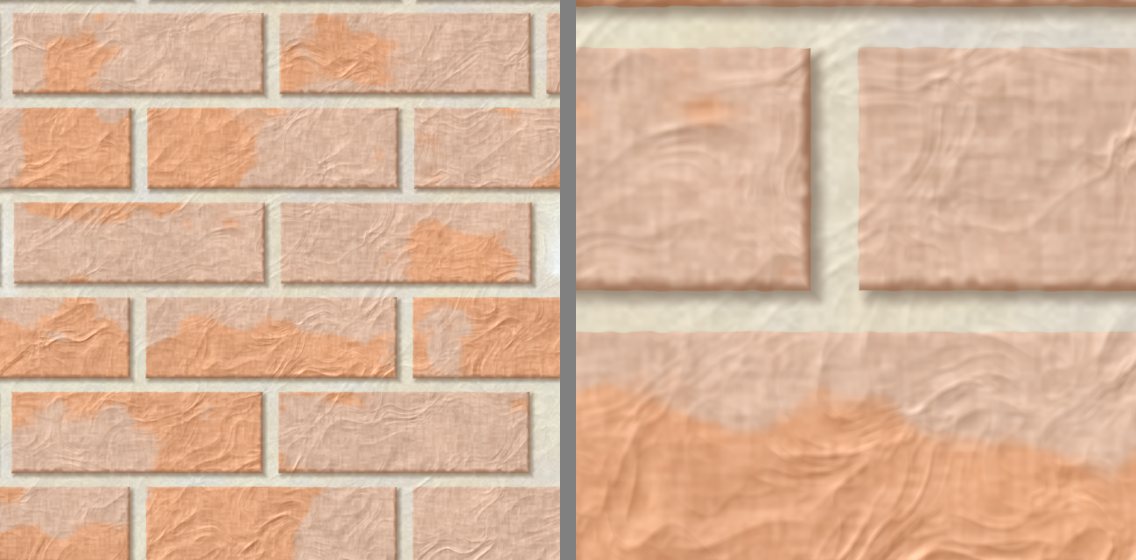
Left, the full canvas; right, a detail of the centre.
Give the GLSL for this texture, as a WebGL 1 fragment shader.

```glsl
precision highp float;
uniform vec2 u_resolution;

#define PITCH vec2(0.4766, 0.1692)
#define BRICK vec2(0.448, 0.1445)
#define ORIGIN vec2(0.0091, 0.0111)
#define ROW_JITTER 0.005
#define SHADOW_OFFSET 0.005
#define BEVEL 0.0095
#define RELIEF 0.42
#define CLAY vec3(0.885, 0.650, 0.495)
#define FILM vec3(0.855, 0.715, 0.625)
#define MORTAR vec3(0.890, 0.872, 0.805)
#define SHADE vec3(0.56, 0.50, 0.43)
#define EDGE vec3(0.56, 0.38, 0.27)

float hash(vec2 p) {
  return fract(sin(dot(p, vec2(127.1, 311.7))) * 43758.5453);
}

float noise(vec2 p) {
  vec2 i = floor(p), f = fract(p);
  f = f * f * f * (f * (f * 6.0 - 15.0) + 10.0);
  return mix(mix(hash(i), hash(i + vec2(1.0, 0.0)), f.x),
             mix(hash(i + vec2(0.0, 1.0)), hash(i + 1.0), f.x), f.y);
}

float fbm(vec2 p) {
  float sum = 0.0, amp = 0.5;
  for (int i = 0; i < 5; i++) {
    sum += amp * noise(p);
    p = mat2(1.6, 1.2, -1.2, 1.6) * p + 3.7;
    amp *= 0.5;
  }
  return sum;
}

// Creased surface: warped ridges, stretched along a diagonal
float wrinkles(vec2 p) {
  vec2 q = mat2(0.8, -0.6, 0.6, 0.8) * p * vec2(22.0, 28.0);
  q += 1.8 * vec2(noise(q * 0.7), noise(q * 0.7 + 9.3));
  float sum = 0.0, amp = 0.6;
  for (int i = 0; i < 3; i++) {
    sum += amp * (1.0 - abs(2.0 * noise(q) - 1.0));
    q = mat2(1.5, 1.1, -1.1, 1.5) * q + 5.1;
    amp *= 0.45;
  }
  return sum;
}

float boxDistance(vec2 p, vec2 halfSize) {
  vec2 d = abs(p) - halfSize;
  return length(max(d, 0.0)) + min(max(d.x, d.y), 0.0);
}

void main() {
  vec2 uv = gl_FragCoord.xy / u_resolution;
  float pixel = 1.0 / min(u_resolution.x, u_resolution.y);

  // Running bond, counted from the top left
  vec2 grid = (vec2(uv.x, 1.0 - uv.y) - ORIGIN) / PITCH;
  float row = floor(grid.y);
  grid.x -= 0.5 * mod(row, 2.0) + (hash(vec2(row, 4.0)) - 0.5) * ROW_JITTER / PITCH.x;
  vec2 cell = floor(grid);
  vec2 local = (fract(grid) - 0.5) * PITCH;
  vec2 halfBrick = 0.5 * BRICK;

  // Only the top course has a third brick at the right border
  float absent = step(1.5, cell.x) * step(0.5, row);
  float rough = noise(uv * 130.0) - 0.5;
  float dist = boxDistance(local, halfBrick) + rough * 0.0012 + absent;
  float brickMask = 1.0 - smoothstep(-pixel, pixel, dist);

  // Surface relief lit from the upper left
  vec2 toLight = vec2(-0.5, 0.85) * 0.0016;
  float relief = wrinkles(uv - toLight) - wrinkles(uv + toLight);
  float weave = noise(uv * vec2(60.0, 230.0)) + noise(uv * vec2(230.0, 60.0)) - 1.0;
  float grain = noise(uv * 240.0) - 0.5;

  // Pale film in broad ragged patches
  float patches = fbm(uv * vec2(4.6, 5.4) + vec2(2.3, 7.1));
  patches += 0.12 * (hash(cell + 21.0) - 0.5);
  float film = smoothstep(0.445, 0.515, patches);

  // Brick face with dark lower and right edges
  vec3 brick = mix(CLAY, FILM, film);
  brick *= 1.0 + 0.10 * (fbm(uv * 14.0) - 0.5);
  brick += relief * RELIEF * mix(1.0, 0.75, film);
  brick += vec3(0.045, 0.055, 0.06) * weave + 0.03 * grain;
  vec2 toEdge = halfBrick - local;
  float lowEdge = min(toEdge.x * 1.25, toEdge.y) + rough * 0.004;
  brick = mix(brick, EDGE, 0.75 * (1.0 - smoothstep(0.0, BEVEL, lowEdge)));
  vec2 fromEdge = halfBrick + local;
  float highEdge = min(fromEdge.x, fromEdge.y);
  brick += 0.035 * (1.0 - smoothstep(0.0, 0.005, highEdge));

  // Mortar with faint tints and bleached spots at the side borders
  float tint = fbm(uv * 11.0 + 31.0);
  vec3 mortar = MORTAR + (tint - 0.5) * vec3(0.05, 0.02, -0.09);
  mortar = mix(mortar, FILM, 0.12 * film);
  float side = 1.0 - smoothstep(0.0, 0.05, min(uv.x, 1.0 - uv.x));
  float bleach = side * (1.0 - smoothstep(0.0, 0.22, abs(uv.y - 0.5)));
  mortar = mix(mortar, vec3(0.94, 0.96, 0.96), bleach * smoothstep(0.3, 0.6, tint));
  mortar += relief * RELIEF * 0.45 + 0.04 * grain;

  // Soft shadow thrown down and to the right
  float shadowDist = boxDistance(local - SHADOW_OFFSET, halfBrick) + rough * 0.002 + absent;
  mortar = mix(mortar, SHADE, 0.8 * (1.0 - smoothstep(-0.005, 0.0072, shadowDist)));

  gl_FragColor = vec4(clamp(mix(mortar, brick, brickMask), 0.0, 1.0), 1.0);
}
```
